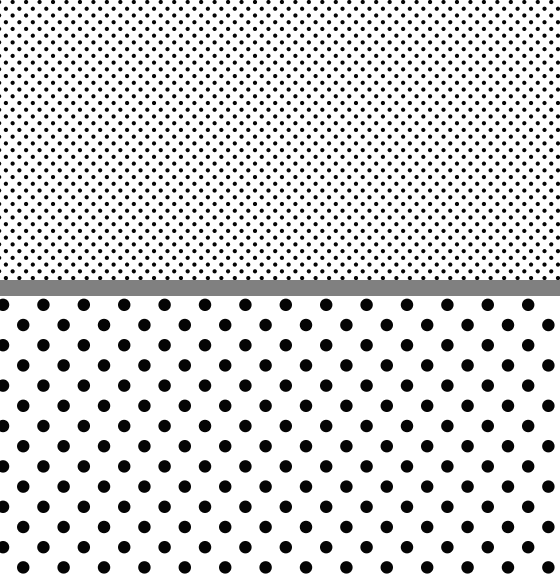
Top: the whole. Bottom: its middle third, enlarged.
Write a Shadertoy shader that draws this pattern.

```glsl
// Small black polka dots on white, in a staggered (quincunx) lattice.
// Two square grids, offset by half a cell, are folded to their nearest
// centres; the closer one gives the distance to the dot's edge.

#define CELL_SIZE   0.04809             // grid period, in canvas heights
#define DOT_RADIUS  0.00738             // in canvas heights
#define GRID_ANCHOR vec2(0.0451, 0.9928) // centre of one dot
#define PAPER_COLOR vec3(1.0)
#define INK_COLOR   vec3(0.015)

// Distance from a point in cell units to the nearest integer lattice point
float latticeDistance(vec2 cell) {
    return length(fract(cell + 0.5) - 0.5);
}

// Signed distance to the nearest dot, in canvas heights
float dotDistance(vec2 position) {
    vec2 cell = (position - GRID_ANCHOR) / CELL_SIZE;
    float nearest = min(latticeDistance(cell), latticeDistance(cell + 0.5));
    return nearest * CELL_SIZE - DOT_RADIUS;
}

void mainImage(out vec4 fragColor, in vec2 fragCoord) {
    vec2 position = fragCoord / iResolution.y;

    // Linear coverage across an edge one pixel wide
    float pixelSize = 1.0 / iResolution.y;
    float coverage = clamp(0.5 - dotDistance(position) / pixelSize, 0.0, 1.0);

    fragColor = vec4(mix(PAPER_COLOR, INK_COLOR, coverage), 1.0);
}
```
